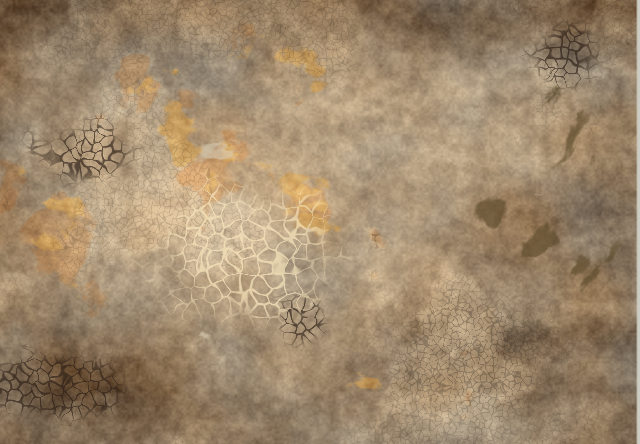
Give the GLSL for this texture, as a Shadertoy shader.

```glsl
// Weathered plaster wall with gold leaf, pale and dark crackle, and olive stains.

float hash(vec2 p) {
    vec3 q = fract(p.xyx * vec3(0.1031, 0.1030, 0.0973));
    q += dot(q, q.yzx + 33.33);
    return fract((q.x + q.y) * q.z);
}

float noise(vec2 p) {
    vec2 i = floor(p), f = fract(p);
    f = f * f * (3.0 - 2.0 * f);
    return mix(mix(hash(i), hash(i + vec2(1, 0)), f.x),
               mix(hash(i + vec2(0, 1)), hash(i + vec2(1, 1)), f.x), f.y);
}

float fbm(vec2 p) {
    float sum = 0.0, amp = 0.5;
    for (int i = 0; i < 6; i++) {
        sum += amp * noise(p);
        p = mat2(1.6, 1.2, -1.2, 1.6) * p + 7.3;
        amp *= 0.5;
    }
    return sum;
}

// Soft elliptical region
float blob(vec2 p, vec2 center, vec2 radius) {
    vec2 d = (p - center) / radius;
    return exp(-dot(d, d));
}

// Soft region around a line segment
float band(vec2 p, vec2 a, vec2 b, float radius) {
    vec2 ab = b - a;
    float t = clamp(dot(p - a, ab) / dot(ab, ab), 0.0, 1.0);
    float d = length(p - a - ab * t) / radius;
    return exp(-d * d);
}

// Ragged flakes that grow denser where zone is high
float flakes(float field, float zone) {
    return smoothstep(0.0, 0.12, field - mix(0.85, 0.43, min(zone, 1.0)));
}

// Crack lines between cells, from the gap of the two nearest seeds
float cracks(vec2 p, float width) {
    p += 0.5 * vec2(noise(p * 1.3), noise(p * 1.3 + 40.0));
    vec2 cell = floor(p);
    float near = 9.0, next = 9.0;
    for (int y = -1; y <= 1; y++)
    for (int x = -1; x <= 1; x++) {
        vec2 id = cell + vec2(x, y);
        float d = length(id + vec2(hash(id), hash(id + 91.7)) - p);
        next = min(next, max(near, d));
        near = min(near, d);
    }
    float w = width * (0.35 + 1.2 * noise(p * 0.8 + 5.0));
    return 1.0 - smoothstep(w * 0.4, w * 1.3, next - near);
}

void mainImage(out vec4 fragColor, in vec2 fragCoord) {
    vec2 uv = fragCoord / iResolution.xy;
    vec2 p = fragCoord / iResolution.y;
    vec2 warped = p + 0.09 * (vec2(fbm(p * 5.0), fbm(p * 5.0 + 20.0)) - 0.5);
    float broad = fbm(warped * 4.0 + 3.0);
    float medium = fbm(warped * 13.0 + 11.0);
    float fine = fbm(p * 48.0);
    float streak = fbm(warped * vec2(3.0, 17.0));

    // Light falling on the wall
    float light = 0.39 + 0.57 * blob(p, vec2(0.66, 0.52), vec2(0.57, 0.37));
    light += 0.32 * blob(warped, vec2(1.0, 0.76), vec2(0.22, 0.13));
    light -= 0.30 * smoothstep(0.78, 1.0, warped.y);
    light -= 0.50 * blob(warped, vec2(0.19, 0.12), vec2(0.18, 0.10));
    light -= 0.16 * blob(warped, vec2(1.08, 0.22), vec2(0.20, 0.12));

    // Plaster layers and grain
    light += 0.75 * (broad - 0.48) + 0.45 * (medium - 0.48) + 0.50 * (fine - 0.48);
    light += 0.55 * (streak - 0.48) * smoothstep(0.5, 1.3, p.x);
    light += 0.13 * (smoothstep(0.49, 0.54, broad) - 0.45);
    light += 0.16 * (noise(p * 190.0) - 0.5);
    light = clamp(light, -0.25, 1.12);
    vec3 color = mix(vec3(0.40, 0.32, 0.24), vec3(0.82, 0.73, 0.60), light);
    float tint = fbm(warped * 6.0 + 50.0) - 0.48;
    color += tint * vec3(0.08, -0.02, -0.12);

    // Rust and gold leaf
    float leafZone = band(p, vec2(0.30, 0.83), vec2(0.46, 0.68), 0.07)
                   + band(p, vec2(0.44, 0.64), vec2(0.72, 0.53), 0.07)
                   + band(p, vec2(0.55, 0.91), vec2(0.68, 0.85), 0.07)
                   + band(p, vec2(0.13, 0.49), vec2(0.15, 0.35), 0.09)
                   + 0.8 * blob(p, vec2(0.83, 0.14), vec2(0.06, 0.03))
                   + 0.6 * blob(p, vec2(0.03, 0.61), vec2(0.06, 0.06));
    float leafField = fbm(warped * vec2(17.0, 23.0) + 31.0);
    float rust = flakes(medium, leafZone * 0.85 + 0.25);
    color = mix(color, color * vec3(1.0, 0.80, 0.58), rust * 0.55);
    vec3 gold = mix(vec3(0.66, 0.45, 0.20), vec3(0.94, 0.77, 0.46), 0.55 * light + 0.7 * fine - 0.15);
    color = mix(color, gold, 0.75 * flakes(leafField, leafZone * 0.92));

    // Silvery scuffs
    float scuffZone = blob(p, vec2(0.48, 0.65), vec2(0.12, 0.04))
                    + 0.8 * blob(p, vec2(0.52, 0.26), vec2(0.18, 0.08))
                    + 0.5 * blob(p, vec2(1.18, 0.55), vec2(0.08, 0.06));
    float scuff = flakes(fbm(warped * vec2(15.0, 26.0) + 70.0), scuffZone * 0.85);
    color = mix(color, vec3(0.85, 0.80, 0.70), 0.65 * scuff);

    // Olive stains slanting down to the right
    vec2 slant = mat2(0.8, 0.6, -0.6, 0.8) * warped;
    float stainZone = band(p, vec2(1.09, 0.53), vec2(1.30, 0.40), 0.05)
                    + band(p, vec2(1.25, 0.78), vec2(1.33, 0.66), 0.05)
                    + 0.6 * blob(p, vec2(1.27, 0.58), vec2(0.18, 0.24));
    float stain = flakes(fbm(slant.yx * vec2(9.0, 19.0) + 12.0), stainZone * 0.83);
    color = mix(color, vec3(0.37, 0.30, 0.18), 0.7 * stain);

    // Crackle: fine brown, bold dark, then pale and raised
    float fineZone = 0.55 * smoothstep(0.46, 0.62, broad) + blob(p, vec2(1.07, 0.22), vec2(0.20, 0.11));
    color *= 1.0 - 0.20 * min(fineZone, 1.0) * cracks(p * 72.0, 0.16);
    float darkZone = 1.3 * blob(p, vec2(0.13, 0.13), vec2(0.13, 0.06))
                   + blob(p, vec2(1.28, 0.87), vec2(0.07, 0.09))
                   + blob(p, vec2(0.20, 0.65), vec2(0.12, 0.06))
                   + blob(p, vec2(0.68, 0.28), vec2(0.05, 0.05));
    float dark = cracks(p * 42.0 + 9.0, 0.15) * smoothstep(0.15, 0.7, darkZone + medium - 0.48);
    color = mix(color, vec3(0.17, 0.12, 0.09), 0.65 * dark);
    float paleZone = blob(p, vec2(0.56, 0.43), vec2(0.22, 0.17)) + 0.8 * (medium - 0.48);
    float pale = cracks(p * 31.0 + 4.0, 0.13) * smoothstep(0.25, 0.75, paleZone);
    color = mix(color, vec3(0.96, 0.89, 0.73), 0.75 * pale);

    // Light border at the right edge
    color = mix(color, vec3(0.80, 0.80, 0.76), smoothstep(0.993, 0.997, uv.x));
    fragColor = vec4(clamp(color, 0.0, 1.0), 1.0);
}
```
